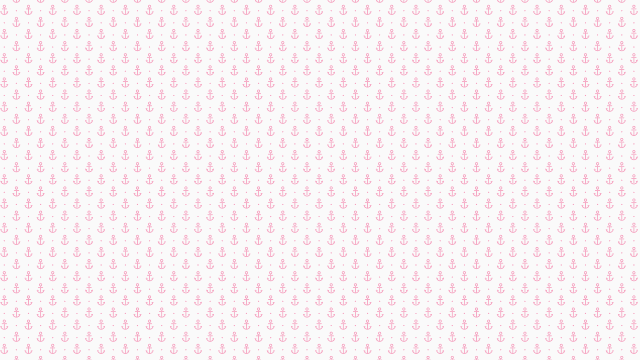
This pattern is drawn by a WebGL 1 fragment shader. Its source:

```glsl
precision highp float;

uniform vec2 u_resolution;

const float ROWS = 14.866;                  // repeats over the canvas height
const vec2 LATTICE_ORIGIN = vec2(0.177, 0.453);
const float HALF_STROKE = 0.0155;
const float DOT_RADIUS = 0.022;
const vec3 PAPER = vec3(0.98, 0.98, 0.98);
const vec3 PINK = vec3(0.96, 0.61, 0.735);

float segmentDistance(vec2 p, vec2 a, vec2 b) {
  vec2 ab = b - a;
  float t = clamp(dot(p - a, ab) / dot(ab, ab), 0.0, 1.0);
  return length(p - a - ab * t);
}

// Lower arc of a circle, symmetric in x; halfAngle is measured from straight down.
float lowerArcDistance(vec2 p, float radius, float halfAngle) {
  p.x = abs(p.x);
  vec2 tip = radius * vec2(sin(halfAngle), -cos(halfAngle));
  float angle = atan(p.x, -p.y);
  return angle < halfAngle ? abs(length(p) - radius) : length(p - tip);
}

// Offset from the nearest point of a unit grid shifted by origin.
vec2 repeatCell(vec2 p, vec2 origin) {
  return fract(p - origin + 0.5) - 0.5;
}

float anchorDistance(vec2 p, float halfStroke) {
  vec2 q = vec2(abs(p.x), p.y);
  float ring = abs(length(p - vec2(0.0, 0.152)) - 0.046);
  float shank = segmentDistance(p, vec2(0.0, 0.106), vec2(0.0, -0.18));
  float stock = segmentDistance(q, vec2(0.0, 0.045), vec2(0.085, 0.045));
  float arms = lowerArcDistance(p - vec2(0.0, -0.038), 0.145, 1.32);
  float fluke = segmentDistance(q, vec2(0.142, -0.07), vec2(0.105, -0.085));
  float d = min(min(ring, shank), min(stock, min(arms, fluke)));
  return d - halfStroke;
}

float dotDistance(vec2 p, float radius) {
  return length(p) - radius;
}

float coverage(float d, float pixel) {
  return clamp(0.5 - d / pixel, 0.0, 1.0);
}

void main() {
  vec2 p = gl_FragCoord.xy / u_resolution.y * ROWS;
  float pixel = ROWS / u_resolution.y;

  // Anchors on a staggered lattice
  vec2 evenCell = repeatCell(p, LATTICE_ORIGIN);
  vec2 oddCell = repeatCell(p, LATTICE_ORIGIN + 0.5);
  float anchors = min(anchorDistance(evenCell, HALF_STROKE),
                      anchorDistance(oddCell, HALF_STROKE));

  // Small dots in the gaps between anchors
  vec2 dotOrigin = LATTICE_ORIGIN - vec2(0.0, 0.03);
  vec2 evenGap = repeatCell(p, dotOrigin + vec2(0.5, 0.0));
  vec2 oddGap = repeatCell(p, dotOrigin + vec2(0.0, 0.5));
  float dots = min(dotDistance(evenGap, DOT_RADIUS),
                   dotDistance(oddGap, DOT_RADIUS));

  float ink = coverage(min(anchors, dots), pixel);
  gl_FragColor = vec4(mix(PAPER, PINK, ink), 1.0);
}
```
